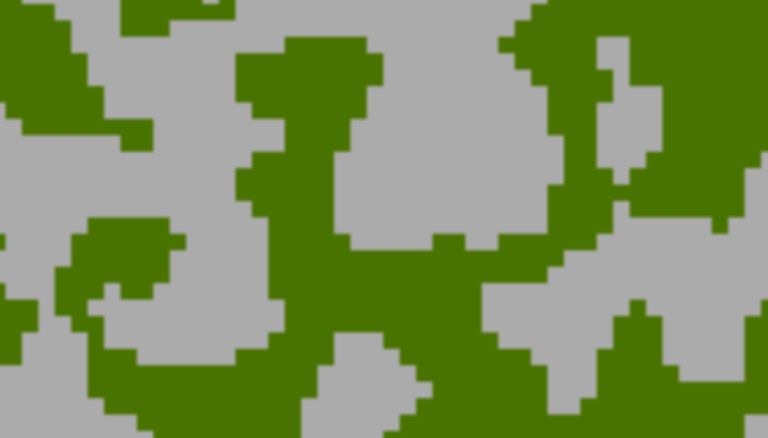
Reproduce this texture procedurally as a Shadertoy shader.

```glsl
#define CELL 0.0375           // block size, in canvas heights
#define GRID_SHIFT vec2(0.0125, 0.016)
#define PATCH 8.5             // patch scale, in blocks
#define DETAIL 0.45           // strength of the finer octave
#define LEVEL -0.012          // noise level where grey begins
#define SOFTNESS 0.19         // half width of block edges, in blocks
#define GREEN vec3(0.286, 0.450, 0.0)
#define GREY vec3(0.672)

float hash(vec2 p) {
    return fract(sin(dot(p, vec2(127.1, 311.7))) * 43758.5453);
}

// Slope of a randomly turned unit gradient at a lattice corner
float cornerSlope(vec2 corner, vec2 offset) {
    float angle = 6.2832 * hash(corner);
    return dot(vec2(cos(angle), sin(angle)), offset);
}

float gradientNoise(vec2 p) {
    vec2 i = floor(p), f = fract(p);
    vec2 u = f * f * f * (f * (f * 6.0 - 15.0) + 10.0);
    vec2 e = vec2(1.0, 0.0);
    float low = mix(cornerSlope(i, f), cornerSlope(i + e, f - e), u.x);
    float high = mix(cornerSlope(i + e.yx, f - e.yx),
                     cornerSlope(i + 1.0, f - 1.0), u.x);
    return mix(low, high, u.y);
}

// 1 for a grey block, 0 for a green one
float blockIsGrey(vec2 block) {
    vec2 p = block / PATCH + vec2(13.3, 7.6);
    float n = gradientNoise(p) + DETAIL * gradientNoise(p * 2.03 + 31.4);
    return step(LEVEL, n);
}

void mainImage(out vec4 fragColor, in vec2 fragCoord) {
    vec2 uv = fragCoord / iResolution.y;
    vec2 p = (uv - GRID_SHIFT) / CELL - 0.5;
    vec2 block = floor(p);

    // Blend the four nearest blocks across a narrow seam
    vec2 seam = smoothstep(0.5 - SOFTNESS, 0.5 + SOFTNESS, fract(p));
    vec2 e = vec2(1.0, 0.0);
    float low = mix(blockIsGrey(block), blockIsGrey(block + e), seam.x);
    float high = mix(blockIsGrey(block + e.yx), blockIsGrey(block + 1.0), seam.x);

    fragColor = vec4(mix(GREEN, GREY, mix(low, high, seam.y)), 1.0);
}
```
